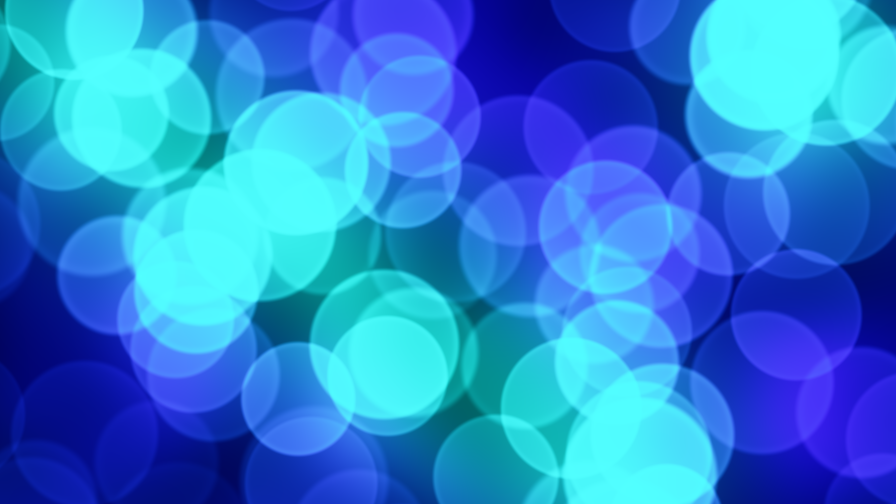
Give the GLSL for this background, as a Shadertoy shader.

```glsl
// Soft bokeh: translucent blue and teal light discs over a dark blurred ground.
// Discs sit on jittered grids and add up; smooth fields steer their hue, number
// and strength, and a soft shoulder compresses the summed light.

const float CELL = 0.2;      // grid pitch, in canvas heights
const int LAYERS = 2;

// Broad bright areas: centre x, centre y, radius
const vec3 AREAS[9] = vec3[9](
    vec3(0.24, 0.85, 0.28), vec3(0.85, 0.80, 0.25), vec3(1.55, 0.87, 0.29),
    vec3(1.20, 0.50, 0.20), vec3(0.50, 0.58, 0.20), vec3(0.30, 0.36, 0.18),
    vec3(1.20, 0.07, 0.25), vec3(1.62, 0.20, 0.19), vec3(0.72, 0.20, 0.20));

vec3 hash3(vec3 p) {
    p = fract(p * vec3(0.1031, 0.1030, 0.0973));
    p += dot(p, p.yxz + 33.33);
    return fract((p.xxy + p.yxx) * p.zyx);
}

vec2 gradient(vec2 cell) {
    float angle = 6.2832 * hash3(vec3(cell, 7.0)).x;
    return vec2(cos(angle), sin(angle));
}

float gradientNoise(vec2 p) {
    vec2 i = floor(p), f = fract(p);
    vec2 u = f * f * f * (f * (f * 6.0 - 15.0) + 10.0);
    vec2 e = vec2(0.0, 1.0);
    float low = mix(dot(gradient(i), f), dot(gradient(i + e.yx), f - e.yx), u.x);
    float high = mix(dot(gradient(i + e.xy), f - e.xy),
                     dot(gradient(i + e.yy), f - e.yy), u.x);
    return mix(low, high, u.y);
}

float spot(vec2 p, vec2 centre, float radius) {
    vec2 q = (p - centre) / radius;
    return exp(-dot(q, q));
}

// Soft union of the bright areas, 0 to 1
float glow(vec2 p) {
    float dark = 1.0;
    for (int i = 0; i < 9; i++) dark *= 1.0 - spot(p, AREAS[i].xy, AREAS[i].z);
    return 1.0 - dark;
}

// Share of teal against blue: a falling diagonal band and the upper right
float tealness(vec2 p) {
    vec2 start = vec2(0.15, 0.85), along = vec2(1.0, -0.77);
    vec2 q = p - start;
    float t = clamp(dot(q, along) / dot(along, along), -0.2, 1.0);
    float band = length(q - along * t) / 0.27;
    return max(exp(-band * band), spot(p, vec2(1.62, 0.87), 0.29));
}

// Flat disc, a little denser outward, with a thin bright rim
float disc(float d, float radius, float blur) {
    float body = 1.0 - smoothstep(radius - blur, radius + blur, d);
    float ring = (d - radius + blur) / (1.2 * blur);
    float x = d / radius;
    return body * (0.8 + 0.2 * x * x) + 0.18 * exp(-ring * ring);
}

vec3 ground(vec2 p) {
    vec3 tone = mix(vec3(0.0, 0.01, 0.46), vec3(0.0, 0.36, 0.36), tealness(p));
    return tone * (0.8 + 0.95 * glow(p) + 0.5 * gradientNoise(p * 4.0));
}

vec3 discLight(vec2 p, float layer) {
    vec3 sum = vec3(0.0);
    vec2 q = p + layer * vec2(0.11, 0.07);
    for (int y = -1; y <= 1; y++)
    for (int x = -1; x <= 1; x++) {
        vec2 id = floor(q / CELL) + vec2(x, y);
        vec3 place = hash3(vec3(id, 11.0 + 17.0 * layer));
        vec3 look = hash3(vec3(id, 43.0 + 17.0 * layer));
        vec2 centre = (id + place.xy) * CELL;
        vec2 site = centre - q + p;
        float bright = glow(site);
        float present = step(place.z, 0.38 + 0.6 * bright);
        float radius = mix(0.112, 0.152, look.x);
        float blur = mix(0.004, 0.009, look.y);
        float strength = mix(0.22, 1.15, bright) * mix(0.5, 1.2, look.z);
        vec3 tint = mix(vec3(0.0, 0.14, 0.38), vec3(0.0, 0.38, 0.36), tealness(site));
        sum += present * strength * tint * disc(length(q - centre), radius, blur);
    }
    return sum;
}

void mainImage(out vec4 fragColor, in vec2 fragCoord) {
    vec2 p = fragCoord / iResolution.y;
    vec3 light = ground(p);
    for (int i = 0; i < LAYERS; i++) light += discLight(p, float(i));

    // Soft shoulder, then a pale red lift where blue is strong
    light = max(light, 0.0);
    vec3 colour = light / pow(1.0 + pow(light, vec3(8.0)), vec3(0.125));
    colour.r = 0.32 * pow(colour.b, 5.0);
    fragColor = vec4(colour, 1.0);
}
```
